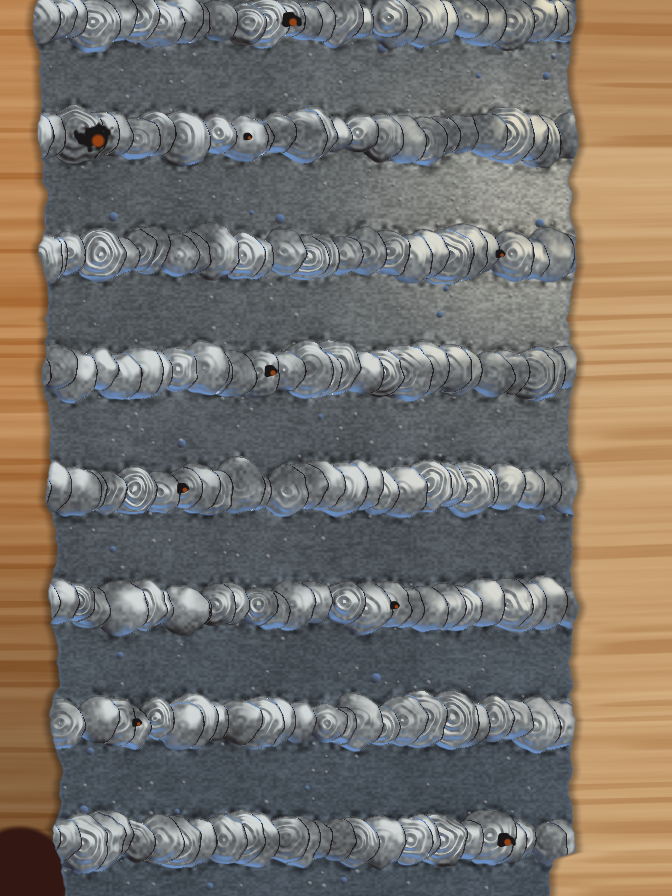
Reproduce this texture procedurally as a Shadertoy shader.

```glsl
const float PITCH = 0.1308;      // distance between weld beads
const float FIRST_BEAD = 0.0625; // height of the lowest bead
const float BEAD_HALF = 0.030;
const float PUDDLE_STEP = 0.023; // distance between puddles along a bead

const vec3 STEEL_LOW = vec3(0.275, 0.31, 0.345);
const vec3 STEEL_HIGH = vec3(0.325, 0.345, 0.36);
const vec3 SILVER = vec3(0.82, 0.84, 0.84);
const vec3 WARM_SHINE = vec3(0.90, 0.87, 0.77);
const vec3 BEAD_GREY = vec3(0.49, 0.51, 0.52);
const vec3 BLUE_SHEEN = vec3(0.42, 0.56, 0.76);
const vec3 SOOT = vec3(0.19, 0.17, 0.18);
const vec3 RUST = vec3(0.58, 0.26, 0.08);
const vec3 WOOD_LIGHT = vec3(0.80, 0.65, 0.47);
const vec3 WOOD_DARK = vec3(0.61, 0.39, 0.20);

float hash(vec2 p) {
    vec3 q = fract(p.xyx * vec3(0.1031, 0.1030, 0.0973));
    q += dot(q, q.yzx + 33.33);
    return fract((q.x + q.y) * q.z);
}

float noise(vec2 p) {
    vec2 i = floor(p), f = fract(p);
    f = f * f * (3.0 - 2.0 * f);
    float low = mix(hash(i), hash(i + vec2(1, 0)), f.x);
    float high = mix(hash(i + vec2(0, 1)), hash(i + vec2(1, 1)), f.x);
    return mix(low, high, f.y);
}

float fbm(vec2 p) {
    float sum = 0.0, amp = 0.5;
    for (int i = 0; i < 4; i++) {
        sum += amp * noise(p);
        p = p * 2.03 + 17.3;
        amp *= 0.5;
    }
    return sum;
}

// Overlapping round puddles, left ones on top: x is height, y is edge distance
vec2 weldBead(vec2 p, float id) {
    float height = 0.0, edge = 1.0;
    float column = floor(p.x / PUDDLE_STEP);
    float warp = 0.004 * (noise(p * 85.0) - 0.5) + 0.005 * (noise(p * 38.0) - 0.5);
    for (int j = 3; j >= -3; j--) {
        vec2 seed = vec2(column + float(j) + 9.0, id * 13.0 + 5.0);
        float x = (column + float(j) + 0.1 + 0.8 * hash(seed)) * PUDDLE_STEP;
        float y = FIRST_BEAD + id * PITCH + 0.009 * (hash(seed + 41.0) - 0.5);
        float radius = BEAD_HALF * mix(0.72, 1.08, hash(seed + 73.0));
        float dist = length(p - vec2(x, y)) + warp;
        edge = min(edge, dist - radius);
        if (dist < radius) {
            float q = dist / radius;
            float ripple = 0.0010 * hash(seed + 97.0) * sin(dist * 680.0 + 5.0 * noise(p * 45.0));
            height = 0.017 * sqrt(1.0 - 0.92 * q * q) + ripple + 0.002 * hash(seed + 29.0);
        }
    }
    return vec2(height, edge);
}

vec3 beadColor(vec2 p, float id, float h) {
    float e = 0.0013;
    float dx = weldBead(p + vec2(e, 0), id).x - h;
    float dy = weldBead(p + vec2(0, e), id).x - h;
    vec3 n = normalize(vec3(-dx, -dy, e));
    float light = dot(n, normalize(vec3(0.35, 0.35, 0.8)));
    float patches = noise(p * vec2(26.0, 34.0) + id * 5.0);
    vec3 col = mix(SOOT, BEAD_GREY, smoothstep(0.05, 0.85, light));
    col *= 0.72 + 0.36 * patches + 0.35 * (noise(p * 260.0) - 0.5);
    float blue = smoothstep(0.25, 0.8, -n.y - 0.25 * n.x);
    col = mix(col, BLUE_SHEEN, blue * smoothstep(0.15, 0.6, patches));
    vec3 shine = mix(SILVER, WARM_SHINE, smoothstep(0.3, 0.65, p.x) * p.y);
    return mix(col, shine, smoothstep(0.84, 0.98, light) * smoothstep(0.1, 0.6, patches));
}

vec3 steelColor(vec2 p) {
    vec3 col = mix(STEEL_LOW, STEEL_HIGH, smoothstep(0.0, 0.7, p.y));
    vec2 glow = (p - vec2(0.61, 0.76)) / vec2(0.20, 0.17);
    col += vec3(0.29, 0.27, 0.22) * exp(-dot(glow, glow));
    float grain = noise(p * vec2(300.0, 400.0)) - 0.5;
    float lines = noise(p * vec2(70.0, 330.0)) - 0.5;
    return col * (0.90 + 0.24 * fbm(p * 20.0) + 0.28 * grain + 0.14 * lines);
}

vec3 woodColor(vec2 p) {
    float right = step(0.35, p.x);
    float warp = 0.008 * noise(p * vec2(5.0, 3.0));
    float grain = fbm(vec2(p.x * 2.5, (p.y + warp) * 90.0));
    float vein = smoothstep(0.62, 0.8, noise(vec2(p.x * 4.0, (p.y + warp) * 120.0 + 60.0)));
    float tone = mix(0.40, 0.92, right) + 0.7 * (grain - 0.45) - 0.30 * vein;
    tone -= 0.35 * right * smoothstep(0.75, 1.0, p.y);
    vec3 col = mix(WOOD_DARK, WOOD_LIGHT, clamp(tone, -0.2, 1.1));
    return col * mix(mix(0.75, 1.08, smoothstep(0.1, 0.6, p.y)), 1.0, right);
}

// Scattered droplets: x is coverage, y is light
vec2 spatter(vec2 p, float cell, float chance, float px) {
    vec2 id = floor(p / cell);
    vec2 seed = vec2(hash(id + 3.0), hash(id + 19.0));
    float radius = cell * mix(0.07, 0.15, hash(id + 31.0));
    vec2 d = p - (id + 0.25 + 0.5 * seed) * cell;
    float cover = smoothstep(px, -px, length(d) - radius) * step(hash(id + 47.0), chance);
    return vec2(cover, 0.5 + 0.5 * dot(d / radius, vec2(0.5, 0.8)));
}

// Burnt hole with a rusty core
vec3 addPit(vec3 col, vec2 d, float radius) {
    float r = length(d * vec2(0.75, 1.0)) / radius + 0.7 * (noise(d * 190.0 + 50.0) - 0.5);
    col = mix(col, SOOT * 0.5, smoothstep(1.1, 0.8, r));
    float core = length(d - radius * vec2(0.3, -0.3)) / radius;
    return mix(col, RUST, smoothstep(0.6, 0.3, core));
}

void mainImage(out vec4 fragColor, in vec2 fragCoord) {
    vec2 p = fragCoord / iResolution.y;
    float px = 1.0 / iResolution.y;
    float id = floor((p.y - FIRST_BEAD) / PITCH + 0.5);
    float v = (p.y - FIRST_BEAD - id * PITCH) / BEAD_HALF;
    vec2 bead = weldBead(p, id);

    // Plate outline swells where a bead runs over the edge
    float swell = 0.009 * exp(-v * v);
    float rough = 0.012 * (fbm(vec2(p.y * 50.0, 4.0)) - 0.5);
    float left = mix(0.072, 0.046, p.y) - swell + rough;
    float right = 0.636 - 0.024 * smoothstep(0.05, 0.04, p.y) + 0.8 * swell + rough;
    float inside = min(p.x - left, right - p.x);

    // Wooden table, plate shadow and a dark round object
    vec3 col = woodColor(p) * (1.0 - 0.35 * smoothstep(-0.012, 0.0, inside));
    float disc = length(p - vec2(0.022, 0.022)) - 0.055;
    col = mix(col, vec3(0.20, 0.09, 0.07), smoothstep(0.004, -0.004, disc));

    // Steel with crusty bead margins and spatter
    vec3 metal = steelColor(p);
    float margin = smoothstep(0.014, 0.0, bead.y);
    metal *= 1.0 + margin * (0.9 * noise(p * 170.0) - 0.58);
    vec2 drops = spatter(p, 0.037, 0.12, px);
    vec2 specks = spatter(p + 0.013, 0.016, 0.14, px);
    metal = mix(metal, mix(SOOT, BLUE_SHEEN, drops.y), drops.x);
    metal = mix(metal, mix(SOOT, SILVER, specks.y), 0.7 * specks.x);

    // Beads and their pits
    metal = mix(metal, beadColor(p, id, bead.x), smoothstep(px, -px, bead.y));
    vec2 pit = vec2(mix(0.08, 0.6, hash(vec2(id, 71.0))), FIRST_BEAD + id * PITCH);
    metal = addPit(metal, p - pit, 0.004 + 0.006 * hash(vec2(id, 83.0)));
    metal = addPit(metal, p - vec2(0.105, FIRST_BEAD + 6.0 * PITCH), 0.015);

    // Worn plate rim
    metal = mix(metal, BLUE_SHEEN * 0.75, 0.4 * smoothstep(0.005, 0.0, inside));
    col = mix(col, metal, smoothstep(-px, px, inside));
    fragColor = vec4(clamp(col, 0.0, 1.0), 1.0);
}
```
